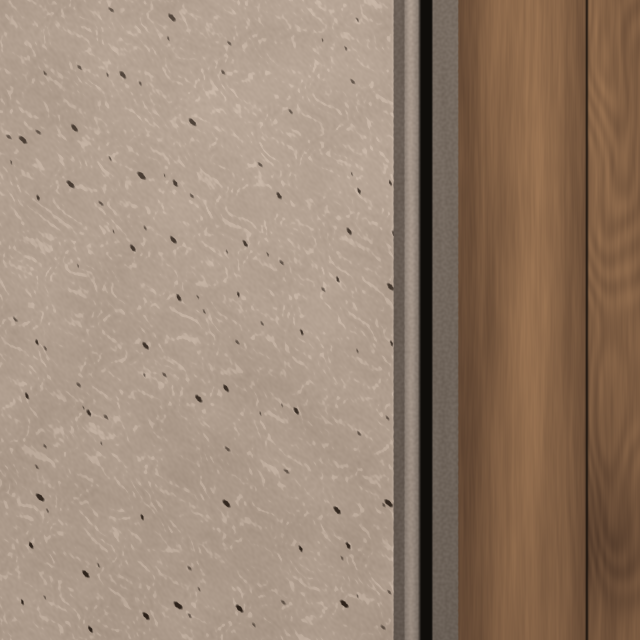
Reproduce this texture procedurally as a WebGL 2 fragment shader.

```glsl
#version 300 es
precision highp float;
// A pitted pale concrete slab beside a grooved metal trim and two wood planks.
// Vertical bands are layered from left to right with smoothed steps; gradient
// noise gives the stone flecks and wood grain, jittered cells give the pits.

uniform vec2 u_resolution;
out vec4 fragColor;

// Band edges, as fractions of the canvas width
const float SLAB_END = 0.615;
const float LEDGE_END = 0.632;
const float RAIL_END = 0.656;
const float GROOVE_END = 0.676;
const float TRIM_END = 0.716;
const float SEAM = 0.917;

const vec3 STONE_LIGHT = vec3(0.73, 0.66, 0.60);
const vec3 STONE_DARK = vec3(0.62, 0.55, 0.49);
const vec3 PIT = vec3(0.14, 0.10, 0.07);
const vec3 LEDGE = vec3(0.41, 0.365, 0.33);
const vec3 RAIL = vec3(0.60, 0.545, 0.50);
const vec3 GROOVE = vec3(0.06, 0.05, 0.04);
const vec3 TRIM = vec3(0.45, 0.405, 0.365);
const vec3 WOOD_LIGHT = vec3(0.60, 0.45, 0.32);
const vec3 WOOD_DARK = vec3(0.33, 0.235, 0.17);

vec2 hash2(vec2 p) {
  vec3 q = fract(p.xyx * vec3(0.1031, 0.1030, 0.0973));
  q += dot(q, q.yzx + 33.33);
  return fract((q.xx + q.yz) * q.zy);
}

float gradientDot(vec2 cell, vec2 corner, vec2 f) {
  float angle = 6.2832 * hash2(cell + corner).x;
  return dot(vec2(cos(angle), sin(angle)), f - corner);
}

// Gradient noise, roughly -0.7 to 0.7
float noise(vec2 p) {
  vec2 i = floor(p), f = p - i;
  vec2 w = f * f * f * (f * (f * 6.0 - 15.0) + 10.0);
  vec2 e = vec2(0.0, 1.0);
  return mix(mix(gradientDot(i, e.xx, f), gradientDot(i, e.yx, f), w.x),
             mix(gradientDot(i, e.xy, f), gradientDot(i, e.yy, f), w.x), w.y);
}

float fbm(vec2 p) {
  float sum = 0.0, gain = 1.0;
  for (int k = 0; k < 4; k++) {
    sum += gain * noise(p);
    p = p * 2.03 + 17.3;
    gain *= 0.5;
  }
  return sum;
}

vec2 rotate(vec2 p, float a) {
  return vec2(cos(a) * p.x + sin(a) * p.y, cos(a) * p.y - sin(a) * p.x);
}

// Soft bell centred on c
float bell(float x, float c, float width) {
  float d = (x - c) / width;
  return exp(-d * d);
}

// Coverage of slanted pits, at most one in each jittered cell
float pits(vec2 uv, float density, float chance, float radius, float px) {
  vec2 cell = floor(uv * density);
  vec2 spot = (cell + 0.2 + 0.6 * hash2(cell + density)) / density;
  vec2 dice = hash2(cell + density * 3.0 + 41.0);
  vec2 d = rotate(uv - spot, -1.0 + 0.6 * (dice.y - 0.5));
  d.y += 0.0012 * noise(uv * 220.0);
  float r = radius * (0.55 + 0.65 * dice.y);
  float dist = length(d * vec2(0.55, 1.25)) - r;
  return (1.0 - smoothstep(-px, px, dist)) * step(dice.x, chance);
}

vec3 slab(vec2 uv, float px) {
  // Light falls off to the lower edge and the upper left corner
  float light = 0.42 + 0.30 * smoothstep(0.0, 0.95, uv.y);
  light += 0.16 * bell(length(uv - vec2(0.43, 0.82)), 0.0, 0.35);
  light -= 0.20 * bell(length(uv - vec2(0.0, 1.0)), 0.0, 0.25);
  vec2 along = rotate(uv, -0.95);
  float flecks = noise(along * vec2(52.0, 105.0) + 3.0 * noise(uv * 18.0));
  float grit = noise(along * vec2(120.0, 210.0));
  light += 0.25 * fbm(uv * 9.0) + 0.24 * flecks + 0.20 * grit;
  vec3 col = mix(STONE_DARK, STONE_LIGHT, light);
  col += 0.055 * smoothstep(0.18, 0.48, flecks + 0.35 * grit);
  // Large pits, then small faint ones
  float depth = mix(0.95, 0.65, uv.y);
  col = mix(col, PIT, depth * pits(uv, 12.0, 0.48, 0.0037, px));
  col = mix(col, PIT, 0.55 * pits(uv, 21.0, 0.24, 0.0022, px));
  return col;
}

vec3 wood(vec2 uv) {
  float second = step(SEAM, uv.x);
  vec2 p = uv + second * vec2(3.7, 1.9);
  float warp = 0.012 * noise(p * vec2(6.0, 2.5));
  float broad = fbm(vec2((p.x + warp) * 22.0, p.y * 1.6));
  float fine = noise(vec2((p.x + warp) * 150.0, p.y * 5.0));
  float pores = noise(vec2(p.x * 330.0, p.y * 18.0));
  float tone = 0.70 + 0.22 * broad + 0.16 * fine + 0.10 * pores;
  // First plank: dark sides, a shadow streak and a bright heart
  float first = 0.18 * bell(uv.x, 0.825, 0.045) - 0.44 * bell(uv.x, 0.716, 0.045)
              - 0.32 * bell(uv.x, 0.913, 0.024)
              - 0.22 * bell(uv.x, 0.767, 0.012) * bell(uv.y, 0.53, 0.16);
  // Second plank: arched figure and a dark knot near the bottom
  float arch = uv.y * 5.0 - 420.0 * pow(uv.x - 0.965, 2.0) + 1.6 * noise(uv * vec2(14.0, 5.0));
  float figure = 0.09 * sin(arch * 11.0)
               - 0.42 * bell(length((uv - vec2(0.945, 0.14)) * vec2(1.6, 1.0)), 0.0, 0.11);
  tone += mix(first, figure - 0.06, second);
  tone *= 0.82 + 0.22 * smoothstep(0.0, 0.8, uv.y);
  vec3 col = mix(WOOD_DARK, WOOD_LIGHT, clamp(tone, -0.2, 1.2));
  return col * (1.0 - 0.70 * bell(uv.x, SEAM, 0.0022));
}

void main() {
  vec2 uv = gl_FragCoord.xy / u_resolution;
  float px = 1.0 / min(u_resolution.x, u_resolution.y);
  float x = uv.x + 0.0008 * noise(uv * vec2(60.0, 140.0));
  float grain = 0.04 * noise(uv * 190.0) + 0.02 * noise(uv * vec2(80.0, 6.0));
  float shade = mix(0.92, 1.04, uv.y);

  // Trim profile: ledge, rounded rail, groove and flat strip
  vec3 rail = RAIL * (0.82 + 0.25 * bell(uv.x, 0.642, 0.009));
  vec3 col = slab(uv, px) + 0.04 * bell(uv.x, SLAB_END, 0.003);
  col = mix(col, LEDGE * shade + grain, smoothstep(-px, px, x - SLAB_END));
  col = mix(col, rail * shade + grain, smoothstep(-0.0015, 0.0015, x - LEDGE_END));
  col = mix(col, GROOVE, smoothstep(-0.004, 0.003, uv.x - RAIL_END));
  col = mix(col, TRIM * shade + grain, smoothstep(-0.0025, 0.0015, uv.x - GROOVE_END));
  col = mix(col, wood(uv), smoothstep(-px, px, x - TRIM_END));
  fragColor = vec4(clamp(col, 0.0, 1.0), 1.0);
}
```
